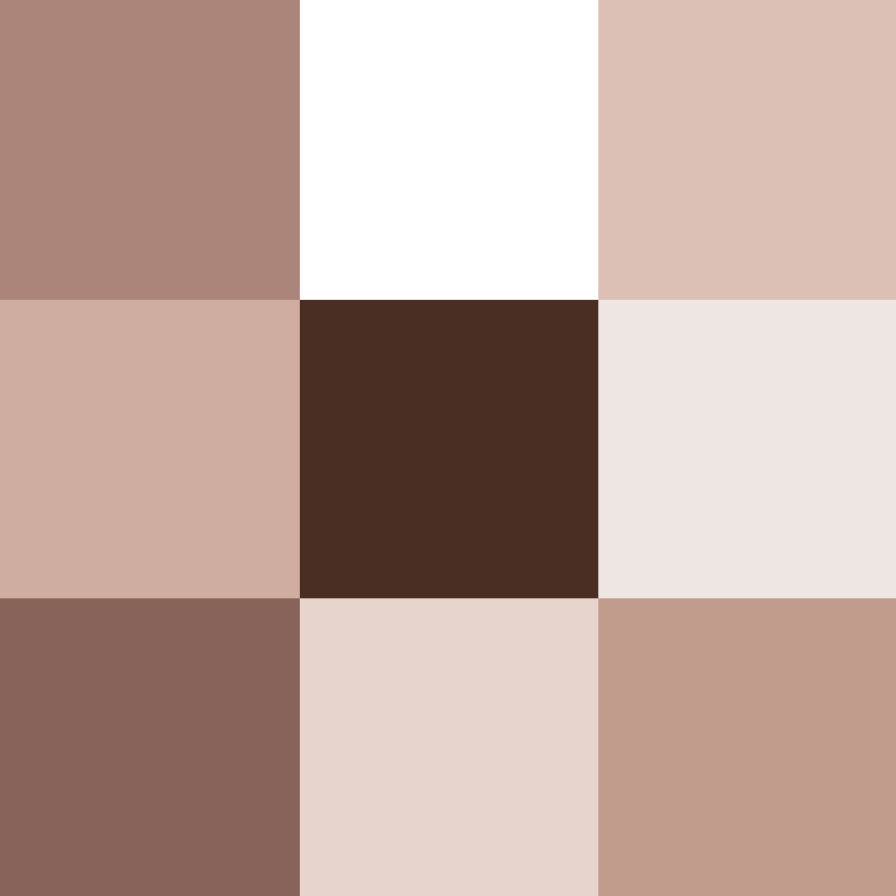
Write a WebGL 2 fragment shader that draws this background.

```glsl
#version 300 es
precision highp float;
// A three by three grid of flat squares in warm browns, blush tones and white.

uniform vec2 u_resolution;
out vec4 outColor;

// Grid lines, measured from the lower left
const vec2 LOW_EDGE = vec2(0.3346, 0.3322);
const vec2 HIGH_EDGE = vec2(0.6678, 0.6654);

// Smooth step across an edge, about one pixel wide
float edge(float position, float line, float softness) {
    return smoothstep(line - softness, line + softness, position);
}

// Three values laid end to end, divided at two lines
vec3 threeBands(vec3 first, vec3 second, vec3 third, float position, vec2 lines, float softness) {
    vec3 color = mix(first, second, edge(position, lines.x, softness));
    return mix(color, third, edge(position, lines.y, softness));
}

void main() {
    vec2 uv = gl_FragCoord.xy / u_resolution;
    vec2 softness = 0.6 / u_resolution;
    vec2 columns = vec2(LOW_EDGE.x, HIGH_EDGE.x);
    vec2 rows = vec2(LOW_EDGE.y, HIGH_EDGE.y);

    // Palette
    vec3 mauveBrown = vec3(0.533, 0.390, 0.352);
    vec3 paleBlush = vec3(0.902, 0.832, 0.802);
    vec3 clay = vec3(0.757, 0.608, 0.549);
    vec3 rosyTan = vec3(0.812, 0.678, 0.628);
    vec3 darkCocoa = vec3(0.290, 0.176, 0.137);
    vec3 mist = vec3(0.933, 0.902, 0.890);
    vec3 dustyBrown = vec3(0.670, 0.522, 0.474);
    vec3 white = vec3(1.0);
    vec3 blush = vec3(0.863, 0.753, 0.710);

    // Rows of squares, from the bottom up
    vec3 bottom = threeBands(mauveBrown, paleBlush, clay, uv.x, columns, softness.x);
    vec3 middle = threeBands(rosyTan, darkCocoa, mist, uv.x, columns, softness.x);
    vec3 top = threeBands(dustyBrown, white, blush, uv.x, columns, softness.x);

    outColor = vec4(threeBands(bottom, middle, top, uv.y, rows, softness.y), 1.0);
}
```
